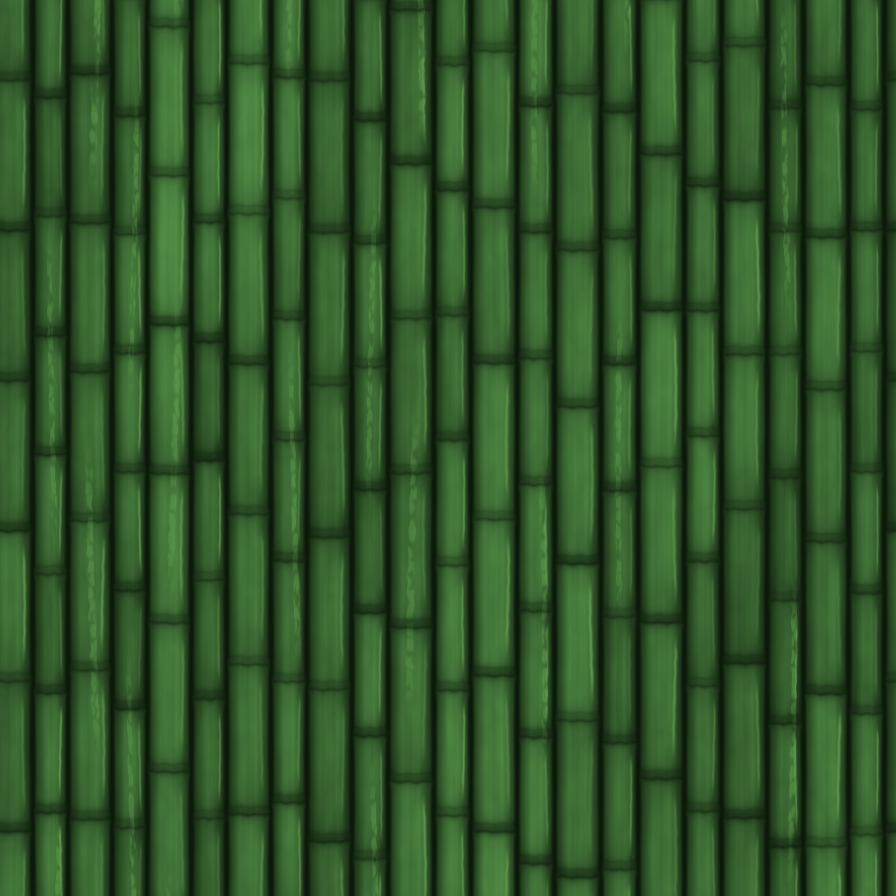
Write a three.js fragment shader that draws this texture.

```glsl
// A wall of 22 upright green bamboo stalks, wide and narrow by turns, each cut
// into segments by dark nodes. Stalk edges come from a formula, node spacing
// follows stalk width, and hashes, sines and cellular noise add the wear.
#define STALKS 22.0
#define SHIFT 0.286
#define NODE_SPACING 3.38
#define WIDTH_SWING 0.055
#define GAP 0.09
#define ROUNDING 0.36
#define TONE_VARIATION 0.22
#define DEEP_GREEN vec3(0.045, 0.095, 0.038)
#define LEAF_GREEN vec3(0.28, 0.49, 0.24)
#define GLEAM_GREEN vec3(0.38, 0.64, 0.31)

varying vec2 vUv;

float hash(vec2 p) {
  return fract(sin(dot(p, vec2(127.1, 311.7))) * 43758.5);
}

// Distance to the nearest scattered point
float cellular(vec2 p) {
  vec2 base = floor(p);
  float nearest = 2.0;
  for (int j = -1; j <= 1; j++) {
    for (int k = -1; k <= 1; k++) {
      vec2 c = base + vec2(float(j), float(k));
      vec2 point = c + vec2(hash(c), hash(c + 41.3));
      nearest = min(nearest, length(p - point));
    }
  }
  return nearest;
}

// Layered sines, about -1 to 1
float waves(vec2 p) {
  float a = sin(p.x + 1.6 * sin(p.y * 0.7));
  float b = sin(p.y * 1.3 + 1.9 * sin(p.x * 0.6 + 2.0));
  float c = sin(p.x * 2.3 - p.y * 1.9 + 1.0);
  return (a + b + 0.6 * c) / 2.6;
}

// Left side of stalk i, in units of the mean stalk width
float stalkEdge(float i) {
  float alternate = WIDTH_SWING * (2.0 * mod(i, 2.0) - 1.0);
  return i + alternate - 0.03 + 0.1 * cos(6.2832 * (i + 2.0) / STALKS);
}

float bump(float x, float width) {
  return exp(-x * x / (width * width));
}

void main() {
  // Stalk lookup
  float y = vUv.y * STALKS;
  float x = vUv.x * STALKS + SHIFT;
  float i = floor(x);
  i += step(stalkEdge(i + 1.0), x) - step(x, stalkEdge(i));
  float width = stalkEdge(i + 1.0) - stalkEdge(i);
  float across = (x - stalkEdge(i)) / width;
  float id = mod(i, STALKS);
  float stalkRand = hash(vec2(id, 3.7));

  // Segments, with slightly bowed and tilted nodes
  float pitch = NODE_SPACING * width;
  float bow = 0.1 * across * (1.0 - across) + 0.05 * (stalkRand - 0.5) * across;
  float s = (y + bow + 0.012 * sin(across * 17.0 + id)) / pitch + hash(vec2(id, 9.1));
  float along = fract(s);
  vec2 segment = vec2(id, floor(s));
  float segRand = hash(segment + 0.5);
  float d = (along - step(0.5, along)) * pitch;
  float nodeRand = hash(vec2(id, floor(s + 0.5)) + 17.0);

  // Painted surface: patches, blotches and upright fibres
  vec2 local = vec2(across * 2.4 + id * 7.0, y * 0.8);
  float blotch = cellular(local + 0.25 * waves(vec2(x, y) * 4.0)) - 0.45;
  float patches = waves(vUv * vec2(11.0, 8.0) + 0.6);
  float fibre = sin(across * 23.0 + id * 5.0 + segRand * 6.0 + 0.4 * sin(y * 1.7));
  fibre += 0.6 * sin(across * 51.0 + id * 3.0 + 0.5 * sin(y * 2.9));
  float level = 0.83 + TONE_VARIATION * (stalkRand - 0.5) + 0.16 * (segRand - 0.5);
  level += 0.09 * patches - 0.12 * blotch + 0.022 * fibre;
  level += 0.07 * (smoothstep(0.0, 0.6, along) - 0.5);

  // Round body, flared at the nodes, and dark gaps between stalks
  float rim = min(across, 1.0 - across) * width;
  rim -= 0.03 * (1.0 - bump(d, 0.14)) + 0.006 * sin(y * 2.1 + id);
  level *= mix(0.38, 1.0, smoothstep(0.0, ROUNDING, rim));
  level *= smoothstep(-0.02, GAP, rim);

  // Node: soft shade, thin groove and a faint upper lip
  float node = mix(0.2, 0.46, nodeRand) * bump(d - 0.07, 0.19);
  node += 0.22 * bump(d, 0.045) + 0.1 * bump(d - 0.2, 0.04);
  node += 0.1 * bump(d, 0.5);
  level *= 1.0 - min(node, 0.8);

  // Thin gleam on the right of each segment
  float rough = waves(vec2(id * 4.0 + across * 9.0, y * 9.0));
  float gleamX = 0.79 + 0.025 * sin(y * 1.1 + id * 2.0) + 0.008 * rough;
  float span = smoothstep(0.08, 0.3, along) * (1.0 - smoothstep(0.78, 0.93, along));
  float gleam = bump(across - gleamX, 0.035) * span * mix(0.25, 0.75, segRand);
  gleam += 0.16 * bump(across - gleamX + 0.1, 0.1) * span;

  // Long ragged scrape on some stalks
  float worn = step(0.72, hash(vec2(id, 23.0)));
  float scrapeX = 0.6 + 0.14 * sin(y * 0.22 + id) + 0.025 * rough;
  float chips = smoothstep(0.75, 0.3, cellular(vec2(across * 5.0 + id, y * 3.0)));
  float scrape = 1.0 - smoothstep(0.05, 0.09, abs(across - scrapeX));
  scrape *= worn * chips * smoothstep(-0.3, 0.5, sin(y * 0.45 + id * 2.3));

  // Colour
  vec3 color = mix(DEEP_GREEN, LEAF_GREEN, clamp(level, 0.0, 1.15));
  float light = clamp(gleam + 0.42 * scrape, 0.0, 0.8) * (1.0 - min(node, 0.8));
  color = mix(color, GLEAM_GREEN, light * smoothstep(0.0, 0.15, rim));
  gl_FragColor = vec4(color, 1.0);
}
```
